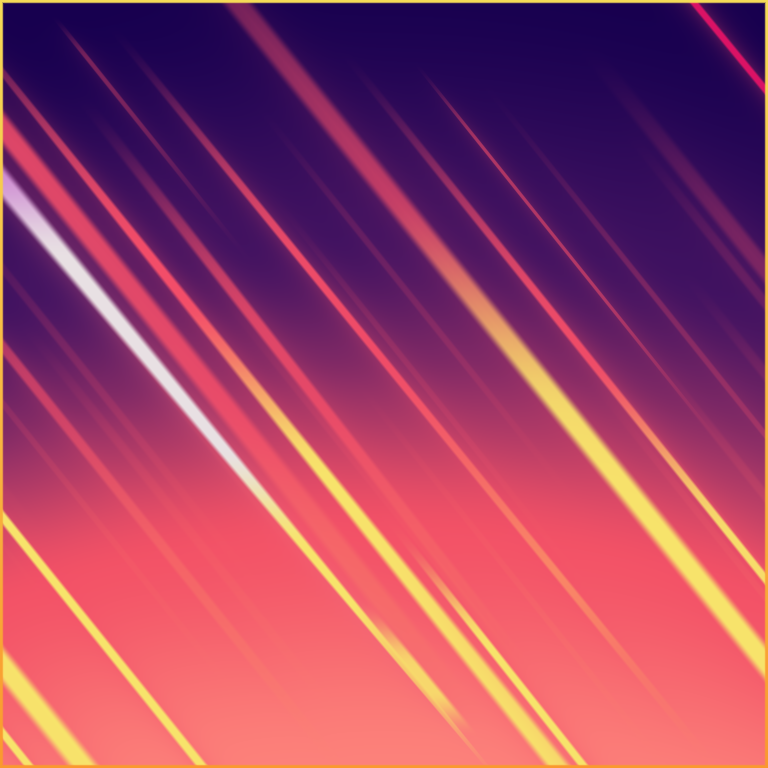
A WebGL 1 fragment shader for this background:

```glsl
precision highp float;
// Slanted streaks of light, cooling from gold to pink, across a violet-to-coral dusk sky.

uniform vec2 u_resolution;

#define SLANT 0.801        // sideways drift of a streak per unit of drop
#define GLOW 0.38          // strength of the halo round each streak
#define GLOW_REACH 0.009   // smallest reach of the halo
#define FAINT_COUNT 16     // number of scattered background streaks
#define FAINT_LIGHT 0.16   // strength of the scattered streaks
#define SKY_DOME 0.36      // how far the warm sky sinks at the sides
#define FRAME_WIDTH 0.004

const vec3 PINK = vec3(0.95, 0.30, 0.41);
const vec3 CRIMSON = vec3(0.88, 0.07, 0.40);
const vec3 ORANGE = vec3(0.98, 0.56, 0.40);
const vec3 GOLD = vec3(0.97, 0.89, 0.42);
const vec3 WHITE = vec3(0.91, 0.88, 0.89);
const vec3 LILAC = vec3(0.80, 0.52, 0.82);

float hash(float n) {
  n = fract(n * 0.1031);
  n *= n + 33.33;
  return fract(n * (n + n));
}

// Vertical colour ramp, bowed so that the middle warms first.
vec3 sky(float x, float drop) {
  float h = drop - SKY_DOME * (x - 0.5) * (x - 0.5);
  vec3 c = mix(vec3(0.09, 0.0, 0.31), vec3(0.25, 0.07, 0.38), smoothstep(-0.05, 0.35, h));
  c = mix(c, vec3(0.55, 0.18, 0.40), smoothstep(0.30, 0.54, h));
  c = mix(c, vec3(0.95, 0.32, 0.40), smoothstep(0.46, 0.70, h));
  return mix(c, vec3(0.99, 0.51, 0.48), smoothstep(0.66, 1.02, h));
}

// p: x and drop from the top; line: x at the top and slant;
// width: half width at top and bottom; span: fade in, fade out;
// heat: where the cool colour turns into the hot one.
vec3 streak(vec3 base, vec2 p, vec2 line, vec2 width, vec4 span, vec2 heat,
            vec3 cool, vec3 hot, float strength) {
  float d = abs(p.x - line.x - line.y * p.y);
  float w = max(mix(width.x, width.y, p.y), 0.002);
  float light = strength * smoothstep(span.x, span.y, p.y)
              * (1.0 - smoothstep(span.z, span.w, p.y));
  float core = 1.0 - smoothstep(w * 0.5, w * 1.3, d);
  float halo = GLOW * exp(-d / (w + GLOW_REACH));
  vec3 tint = mix(cool, hot, smoothstep(heat.x, heat.y, p.y));
  base = mix(base, mix(cool, PINK, 0.8), light * halo);
  return mix(base, tint, light * core);
}

// Soft pink ray without a hot end.
vec3 ray(vec3 base, vec2 p, float x, float w, vec4 span, float strength) {
  return streak(base, p, vec2(x, SLANT), vec2(w), span, vec2(0.5, 0.9), PINK, ORANGE, strength);
}

// Golden beam that enters from the left edge.
vec3 beam(vec3 base, vec2 p, float x, float w) {
  return streak(base, p, vec2(x, SLANT), vec2(w), vec4(-0.2, -0.1, 1.1, 1.2),
                vec2(0.45, 0.65), PINK, GOLD, 1.0);
}

void main() {
  vec2 uv = gl_FragCoord.xy / u_resolution;
  vec2 p = vec2(uv.x, 1.0 - uv.y);
  vec3 c = sky(p.x, p.y);

  // Scattered faint streaks
  for (int i = 0; i < FAINT_COUNT; i++) {
    float n = float(i);
    float x = mix(-0.75, 0.75, (n + hash(n + 3.7)) / float(FAINT_COUNT));
    float start = 0.1 + 0.4 * hash(n + 21.3);
    c = ray(c, p, x, 0.003 + 0.008 * hash(n + 47.1),
            vec4(start, start + 0.2, start + 0.3, start + 0.55), FAINT_LIGHT);
  }

  // Dim rays in the upper sky and on the left
  c = ray(c, p, 0.053, 0.004, vec4(0.02, 0.08, 0.1, 0.35), 0.35);
  c = ray(c, p, 0.475, 0.003, vec4(0.08, 0.2, 0.35, 0.6), 0.55);
  c = ray(c, p, 0.543, 0.005, vec4(0.1, 0.4, 0.55, 0.8), 0.25);
  c = ray(c, p, 0.715, 0.015, vec4(0.05, 0.35, 0.5, 0.7), 0.28);
  c = ray(c, p, -0.358, 0.009, vec4(0.3, 0.5, 0.6, 1.05), 0.6);
  c = streak(c, p, vec2(0.901, 0.82), vec2(0.006), vec4(-0.2, -0.1, 1.1, 1.2),
             vec2(0.3, 0.6), CRIMSON, PINK, 0.95);

  // Pink rays of the middle
  c = streak(c, p, vec2(0.117, 0.815), vec2(0.007), vec4(0.03, 0.36, 0.7, 1.02),
             vec2(0.45, 0.8), PINK, ORANGE, 0.95);
  c = streak(c, p, vec2(0.007, 0.78), vec2(0.010), vec4(0.12, 0.45, 0.55, 0.9),
             vec2(0.5, 0.9), PINK, ORANGE, 0.8);
  c = ray(c, p, -0.130, 0.018, vec4(-0.1, 0.2, 0.6, 0.95), 0.85);

  // Wide beam and its narrow neighbour on the right
  c = streak(c, p, vec2(0.306, SLANT), vec2(0.019), vec4(-0.45, 0.7, 1.1, 1.2),
             vec2(0.24, 0.54), PINK, GOLD, 1.0);
  c = streak(c, p, vec2(0.393, SLANT), vec2(0.007), vec4(0.06, 0.45, 1.1, 1.2),
             vec2(0.46, 0.70), PINK, GOLD, 0.95);

  // Growing golden beam with a thin companion
  c = streak(c, p, vec2(-0.072, SLANT), vec2(0.005, 0.016), vec4(-0.05, 0.35, 1.1, 1.2),
             vec2(0.38, 0.62), PINK, GOLD, 1.0);
  c = streak(c, p, vec2(-0.028, 0.79), vec2(0.007), vec4(0.65, 0.85, 1.1, 1.2),
             vec2(0.65, 0.82), PINK, GOLD, 1.0);

  // White-hot beam that narrows to gold, ending in a flare
  vec3 head = mix(LILAC, WHITE, smoothstep(0.2, 0.34, p.y));
  c = streak(c, p, vec2(-0.194, 0.83), vec2(0.023, 0.003), vec4(-0.2, 0.1, 0.85, 1.02),
             vec2(0.58, 0.72), head, GOLD, 1.0);
  c = streak(c, p, vec2(-0.174, 0.82), vec2(0.011), vec4(0.78, 0.87, 0.9, 0.96),
             vec2(0.7, 0.85), ORANGE, GOLD, 0.9);

  // Golden beams of the lower left corner
  c = beam(c, p, -0.536, 0.008);
  c = beam(c, p, -0.690, 0.019);
  c = beam(c, p, -0.761, 0.007);

  // Thin frame
  vec2 inset = min(uv, 1.0 - uv);
  float frame = 1.0 - smoothstep(FRAME_WIDTH * 0.6, FRAME_WIDTH * 1.3, min(inset.x, inset.y));
  c = mix(c, mix(vec3(0.98, 0.60, 0.18), vec3(0.96, 0.86, 0.34), uv.y), frame);

  gl_FragColor = vec4(c, 1.0);
}
```
